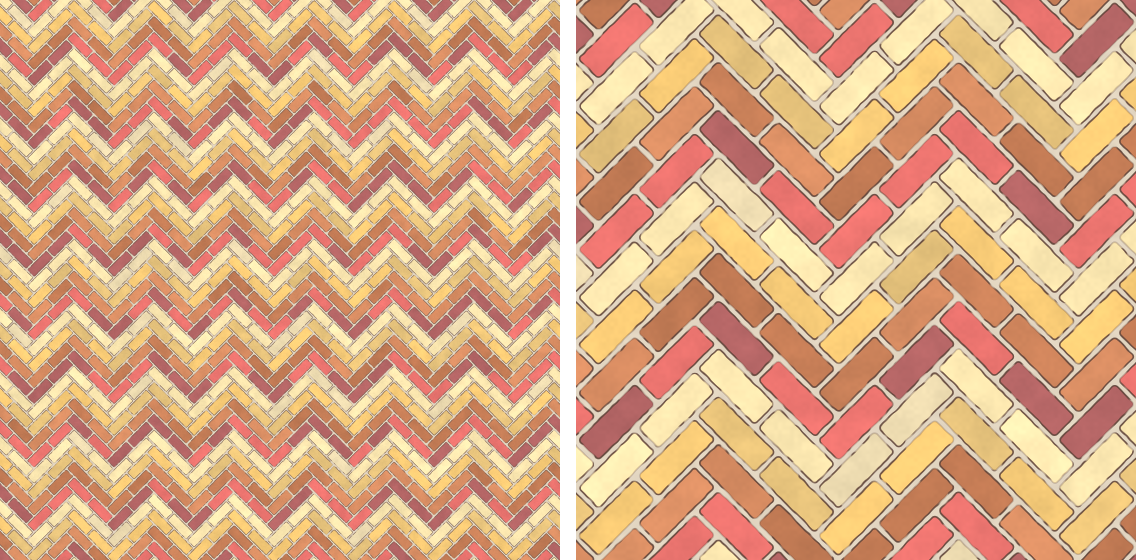
Left, the full canvas; right, a detail of the centre.
A Shadertoy shader for this pattern:

```glsl
// Zigzag herringbone paving: cream, yellow, orange and red brick rows with inked edges.

const vec2 REPEATS = vec2(7.0, 8.8);         // zigzags across, colour cycles down
const vec2 ORIGIN = vec2(0.061, 0.504);      // lowest corner of one red row
const float ROWS_PER_CYCLE = 4.0;
const float BRICKS_PER_ARM = 2.0;
const float JOINT = 0.0016;                  // half width of the mortar
const float CORNER = 0.0022;
const float INK = 0.0005;                    // half width of the outline
const vec3 MORTAR_COLOR = vec3(0.89, 0.84, 0.76);
const vec3 INK_COLOR = vec3(0.36, 0.25, 0.21);

struct Brick {
    vec2 local;   // offset from the brick centre: along, across
    vec3 id;      // arm, row, place in the arm
};

float hash(vec3 p) {
    p = fract(p * vec3(0.1031, 0.1130, 0.0973));
    p += dot(p, p.yzx + 33.33);
    return fract((p.x + p.y) * p.z);
}

float noise(vec2 p) {
    vec2 i = floor(p), f = fract(p);
    f = f * f * (3.0 - 2.0 * f);
    float low = mix(hash(vec3(i, 7.0)), hash(vec3(i + vec2(1, 0), 7.0)), f.x);
    float high = mix(hash(vec3(i + vec2(0, 1), 7.0)), hash(vec3(i + 1.0, 7.0)), f.x);
    return mix(low, high, f.y);
}

float roundedBox(vec2 p, vec2 halfSize, float radius) {
    vec2 q = abs(p) - halfSize + radius;
    return length(max(q, 0.0)) + min(max(q.x, q.y), 0.0) - radius;
}

float coverage(float d, float pixel) {
    return clamp(0.5 - d / pixel, 0.0, 1.0);
}

// Finds the brick under p; size is one brick with its share of mortar.
Brick findBrick(vec2 p, float period, vec2 size) {
    Brick brick = Brick(size * 0.5, vec3(0.0));
    float armLength = size.x * BRICKS_PER_ARM;
    float column = floor(p.x / period + 0.5);
    for (int n = 0; n < 4; n++) {
        float falling = float(n % 2);
        float m = column + float(n / 2);
        vec2 q = p - vec2(m * period, 0.0);
        vec2 axes = vec2(q.x + q.y, q.y - q.x) * sqrt(0.5);
        if (falling > 0.5) axes = axes.yx;
        float row = floor(axes.y / size.y);
        float along = axes.x - (row + falling) * size.y;
        if (along >= 0.0 && along < armLength) {
            float place = floor(along / size.x);
            vec2 corner = vec2(place * size.x, row * size.y);
            brick.local = vec2(along, axes.y) - corner - size * 0.5;
            brick.id = vec3(m * 2.0 + falling, row, place);
        }
    }
    return brick;
}

// Each row has its own pair of clay tones.
vec3 clayColor(vec3 id) {
    float row = mod(id.y, ROWS_PER_CYCLE);
    float pick = hash(id + 41.0);
    float tone = smoothstep(0.3, 0.8, pick);
    if (row < 0.5) return mix(vec3(0.93, 0.46, 0.44), vec3(0.71, 0.40, 0.40), step(0.48, pick));
    if (row < 1.5) return mix(vec3(0.87, 0.57, 0.40), vec3(0.76, 0.48, 0.33), tone);
    if (row < 2.5) return mix(vec3(0.99, 0.81, 0.47), vec3(0.91, 0.77, 0.49), tone);
    return mix(vec3(1.00, 0.92, 0.70), vec3(0.94, 0.87, 0.70), step(0.8, pick));
}

// Soft washes of pigment across the clay.
vec3 weather(vec3 color, vec2 p, vec3 id) {
    float wash = noise(p * 85.0 + id.xy * 3.0) - 0.5;
    float grain = noise(p * 420.0) - 0.5;
    float tint = hash(id + 113.0) - 0.5;
    return color * (1.0 + 0.07 * wash + 0.03 * grain + 0.05 * tint);
}

void mainImage(out vec4 fragColor, in vec2 fragCoord) {
    vec2 p = fragCoord / iResolution.y;
    float pixel = 1.0 / iResolution.y;

    // Brick size follows from the zigzag width and the row height
    float period = 1.0 / REPEATS.x;
    float rowHeight = 1.0 / (REPEATS.y * ROWS_PER_CYCLE);
    vec2 size = vec2(period / BRICKS_PER_ARM, rowHeight) * sqrt(0.5);
    Brick brick = findBrick(p - ORIGIN, period, size);

    // Slightly uneven brick edges
    float wobble = (noise(p * 260.0) - 0.5) * 0.0006;
    float d = roundedBox(brick.local, size * 0.5 - JOINT, CORNER) + wobble;

    // Clay over mortar
    vec3 mortar = MORTAR_COLOR * (0.98 + 0.04 * noise(p * 300.0));
    vec3 clay = weather(clayColor(brick.id), p, brick.id);
    vec3 color = mix(mortar, clay, coverage(d, pixel));

    // Broken ink outline
    float ink = coverage(d - INK, pixel) - coverage(d + INK, pixel);
    float broken = smoothstep(0.25, 0.5, noise(p * 190.0 + 17.0));
    color = mix(color, INK_COLOR, ink * mix(0.25, 0.85, broken));

    fragColor = vec4(color, 1.0);
}
```
